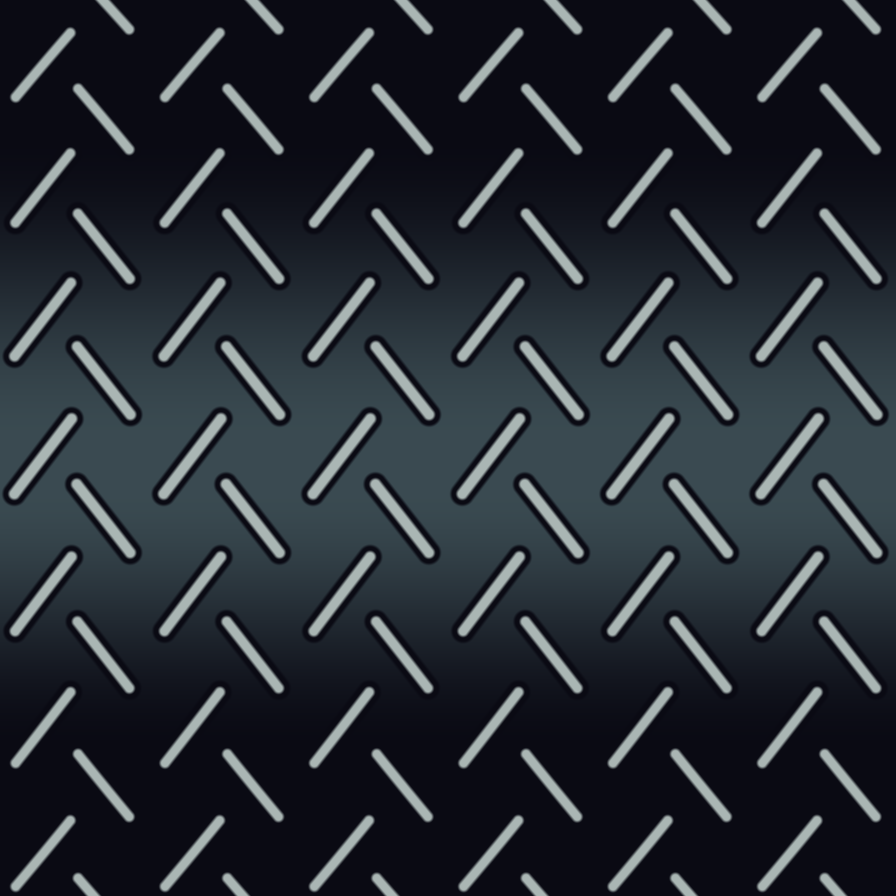
A WebGL 1 fragment shader for this texture:

```glsl
precision highp float;
uniform vec2 u_resolution;

// Distance to a segment through the origin, ending at +halfSpan and -halfSpan
float segmentDistance(vec2 p, vec2 halfSpan) {
    float along = clamp(dot(p, halfSpan) / dot(halfSpan, halfSpan), -1.0, 1.0);
    return length(p - halfSpan * along);
}

// Offset from the nearest bar centre, in canvas units
vec2 fromCentre(vec2 grid, vec2 centre, vec2 cellSize) {
    return (fract(grid - centre + 0.5) - 0.5) * cellSize;
}

void main() {
    vec2 uv = gl_FragCoord.xy / u_resolution;
    float soft = max(0.0022, 0.8 / min(u_resolution.x, u_resolution.y));

    // Rows count downwards and grow taller near the middle
    float t = 0.5 - uv.y;
    float row = 2.94 + t * (6.48 + t * (-0.175 + 1.73 * t));
    float rowHeight = 1.0 / (6.48 + t * (-0.35 + 5.19 * t));
    vec2 grid = vec2(uv.x * 6.0, row);
    vec2 cellSize = vec2(1.0 / 6.0, -rowHeight);

    // Horizontal sheen across the plate
    float depth = 1.0 - uv.y;
    float sheen = smoothstep(0.15, 0.5, depth) * (1.0 - smoothstep(0.54, 0.84, depth));
    vec3 darkSteel = vec3(0.038, 0.038, 0.075);
    vec3 color = mix(darkSteel, vec3(0.228, 0.292, 0.318), sheen);

    // Alternating raised bars
    float stretch = 1.0 + 0.05 * sheen;
    float rising = segmentDistance(fromCentre(grid, vec2(0.288, 0.0), cellSize),
                                   vec2(0.0305 * stretch, 0.272 * rowHeight));
    float falling = segmentDistance(fromCentre(grid, vec2(0.694, 0.45), cellSize),
                                    vec2(0.0285 * stretch, -0.248 * rowHeight));
    float bar = min(rising, falling);

    // Dark groove around each bar, then its bright face
    float groove = 1.0 - smoothstep(-soft, soft, bar - 0.0128);
    float face = 1.0 - smoothstep(-soft, soft, bar - mix(0.0055, 0.0061, sheen));
    color = mix(color, darkSteel, groove);
    color = mix(color, vec3(0.665, 0.715, 0.705), face);

    gl_FragColor = vec4(color, 1.0);
}
```
